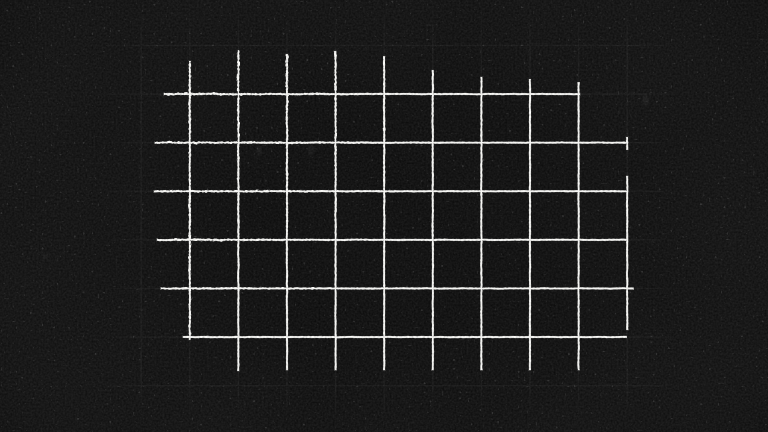
Write a Shadertoy shader that draws this background.

```glsl
#define CELL 0.1125
#define GRID_ORIGIN vec2(0.4393, 0.2198)
#define HALF_WIDTH 0.0023
#define EDGE_ROUGHNESS 0.0022
#define CRUMB_SIZE 0.0055
#define GRAIN 0.045
#define SPECKLE 0.11
#define GUIDE_LIGHT 0.032
#define CHALK vec3(0.955, 0.955, 0.945)
#define BOARD vec3(0.083, 0.083, 0.083)

// Start and end of each stroke along its length, in canvas heights
const vec2 COLUMN_SPAN[10] = vec2[10](
    vec2(0.213, 0.859), vec2(0.141, 0.884), vec2(0.143, 0.875), vec2(0.143, 0.882),
    vec2(0.143, 0.870), vec2(0.143, 0.838), vec2(0.143, 0.822), vec2(0.143, 0.817),
    vec2(0.143, 0.810), vec2(0.236, 0.593));
const vec2 ROW_SPAN[6] = vec2[6](
    vec2(0.423, 1.451), vec2(0.372, 1.467), vec2(0.363, 1.454),
    vec2(0.356, 1.454), vec2(0.358, 1.454), vec2(0.379, 1.343));

vec2 gradientAt(vec2 cell) {
    vec3 h = fract(cell.xyx * vec3(0.1031, 0.1030, 0.0973));
    h += dot(h, h.yzx + 33.33);
    float angle = 6.2832 * fract((h.x + h.y) * h.z);
    return vec2(cos(angle), sin(angle));
}

// Gradient noise, about -0.7 to 0.7
float noise(vec2 p) {
    vec2 i = floor(p), f = fract(p);
    vec2 u = f * f * (3.0 - 2.0 * f);
    vec2 e = vec2(0.0, 1.0);
    float low = mix(dot(gradientAt(i), f),
                    dot(gradientAt(i + e.yx), f - e.yx), u.x);
    float high = mix(dot(gradientAt(i + e.xy), f - e.xy),
                     dot(gradientAt(i + e.yy), f - e.yy), u.x);
    return mix(low, high, u.y);
}

// Chalk stroke with ragged edges; wear adds crumbs to the heavier end
float stroke(float across, float along, vec2 span, float seed, float wear, float px) {
    vec2 q = vec2(along, across + seed);
    float wobble = 0.0008 * noise(vec2(along * 35.0, seed * 7.3));
    float body = abs(across + wobble) - HALF_WIDTH;
    body += EDGE_ROUGHNESS * (0.4 + 0.6 * wear) * noise(q * 190.0);
    float crumbs = smoothstep(0.2, 0.55, noise(q * vec2(85.0, 110.0) + 17.0));
    body -= CRUMB_SIZE * wear * crumbs * smoothstep(0.008, 0.0, abs(across)) * 0.6;
    float ends = max(span.x - along, along - span.y);
    return 1.0 - smoothstep(-px, px, max(body, ends));
}

float guide(float across, float px) {
    return 1.0 - smoothstep(0.0004, 0.0004 + 1.5 * px, abs(across));
}

float smudge(vec2 p, vec2 center, vec2 radius) {
    vec2 q = (p - center) / radius;
    return exp(-dot(q, q) * dot(q, q));
}

void mainImage(out vec4 fragColor, in vec2 fragCoord) {
    float px = 0.7 / iResolution.y;
    vec2 p = fragCoord / iResolution.y;
    p.x += 0.5 * (16.0 / 9.0 - iResolution.x / iResolution.y);

    // Dark board, a little lighter away from the middle
    float spread = length((p - vec2(0.889, 0.48)) * vec2(0.75, 1.0));
    vec3 color = BOARD + 0.014 * smoothstep(0.2, 0.65, spread)
                       - 0.014 * smoothstep(0.65, 0.95, spread);
    color += 0.006 * noise(p * 5.0);

    // Fine grain and scattered dust
    color += GRAIN * noise(p * 213.0) + 0.5 * GRAIN * noise(p * 287.0 + 41.0);
    color += SPECKLE * smoothstep(0.34, 0.65, noise(p * 147.0 + 9.0));

    // Small worn marks
    float marks = smudge(p, vec2(1.494, 0.768), vec2(0.008, 0.012))
                + smudge(p, vec2(0.720, 0.652), vec2(0.008, 0.012))
                + smudge(p, vec2(0.600, 0.650), vec2(0.007, 0.010))
                + smudge(p, vec2(0.105, 0.407), vec2(0.006, 0.006));
    color += 0.035 * marks;

    // Nearest grid line in each direction
    vec2 g = (p - GRID_ORIGIN) / CELL;
    vec2 line = round(g);
    vec2 guideOffset = (g - clamp(line, vec2(-1.0), vec2(9.0, 6.0))) * CELL;
    float columnFade = smoothstep(0.02, 0.12, p.y) * smoothstep(1.0, 0.88, p.y);
    float rowFade = smoothstep(0.22, 0.34, p.x) * smoothstep(1.58, 1.48, p.x);
    color += GUIDE_LIGHT * max(guide(guideOffset.x, px) * columnFade,
                               guide(guideOffset.y, px) * rowFade);

    // Chalk columns and rows
    vec2 index = clamp(line, vec2(0.0), vec2(9.0, 5.0));
    vec2 offset = (g - index) * CELL;
    float columnWear = smoothstep(0.3, 0.85, p.y) * smoothstep(1.2, 0.5, p.x);
    columnWear = max(columnWear, 0.8 * smoothstep(0.55, 0.42, p.x));
    float rowWear = smoothstep(1.1, 0.4, p.x) * smoothstep(0.1, 0.6, p.y);
    float chalk = stroke(offset.x, p.y, COLUMN_SPAN[int(index.x)],
                         index.x + 3.0, columnWear, px);
    chalk = max(chalk, stroke(offset.y, p.x, ROW_SPAN[int(index.y)],
                              index.y + 23.0, rowWear, px));

    // Detached dash above the last column
    float lastColumn = p.x - GRID_ORIGIN.x - 9.0 * CELL;
    chalk = max(chalk, stroke(lastColumn, p.y, vec2(0.653, 0.683), 51.0, 0.2, px));

    float chalkTone = 1.0 + 0.08 * noise(p * 160.0);
    color = mix(color, CHALK * chalkTone, chalk);
    fragColor = vec4(clamp(color, 0.0, 1.0), 1.0);
}
```
